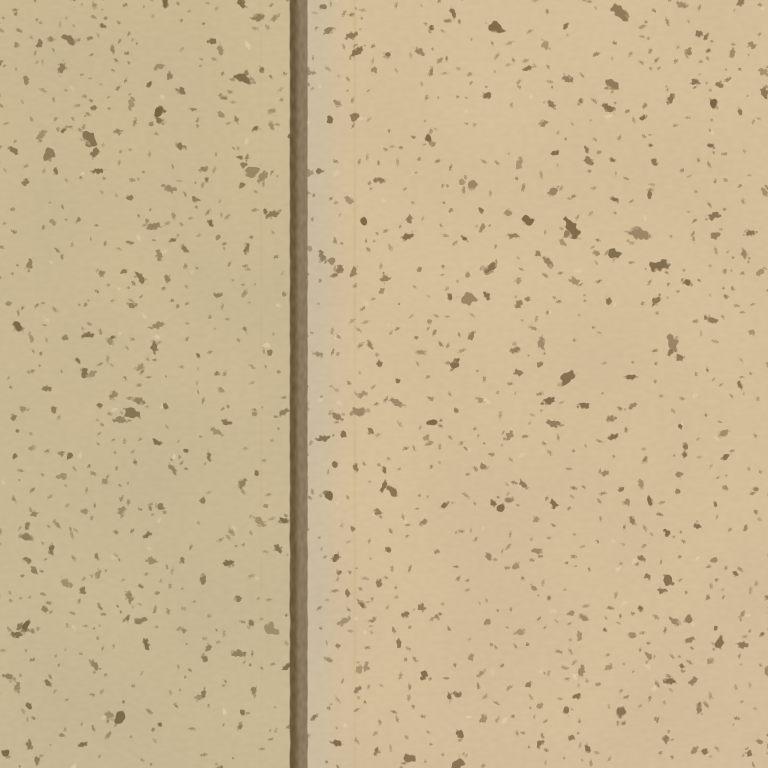
Reproduce this texture procedurally as a Shadertoy shader.

```glsl
const vec3 LEFT_PANEL = vec3(0.785, 0.718, 0.575);
const vec3 RIGHT_PANEL = vec3(0.826, 0.743, 0.602);
const vec3 LIP_COLOR = vec3(0.797, 0.735, 0.622);
const vec3 SEAM_COLOR = vec3(0.77, 0.68, 0.50);
const vec3 GROOVE_DARK = vec3(0.41, 0.35, 0.235);
const vec3 GROOVE_LIGHT = vec3(0.54, 0.475, 0.37);
const vec3 FLECK_COLOR = vec3(0.46, 0.385, 0.265);
const vec3 CHIP_COLOR = vec3(0.90, 0.84, 0.71);

const float GROOVE_LEFT = 0.3775;
const float GROOVE_RIGHT = 0.4005;
const float LEFT_SEAM = 0.340;
const float RIGHT_SEAM = 0.462;
const float SEAM_WIDTH = 0.0018;
const float SOFTNESS = 0.0013;
const float RAGGEDNESS = 0.9;
const float MOTTLE = 0.016;
const float GRAIN = 0.014;

vec2 hash2(vec2 p) {
    vec3 q = fract(p.xyx * vec3(0.1031, 0.1030, 0.0973));
    q += dot(q, q.yzx + 33.33);
    return fract((q.xx + q.yz) * q.zy);
}

float cornerSlope(vec2 cell, vec2 offset) {
    float angle = 6.2832 * hash2(cell + 71.0).x;
    return dot(vec2(cos(angle), sin(angle)), offset);
}

float gradientNoise(vec2 p) {
    vec2 i = floor(p), f = fract(p);
    vec2 u = f * f * f * (f * (f * 6.0 - 15.0) + 10.0);
    vec2 e = vec2(1.0, 0.0);
    float low = mix(cornerSlope(i, f), cornerSlope(i + e, f - e), u.x);
    float high = mix(cornerSlope(i + e.yx, f - e.yx), cornerSlope(i + 1.0, f - 1.0), u.x);
    return mix(low, high, u.y);
}

// Coverage of ragged elongated grains scattered one per cell at most
float flecks(vec2 p, float cells, float density, float radius, float seed) {
    float soft = max(SOFTNESS, 0.7 / iResolution.y);
    float ragged = RAGGEDNESS * gradientNoise(p * 0.75 / radius + seed);
    vec2 home = floor(p * cells);
    float cover = 0.0;
    for (int y = -1; y <= 1; y++)
    for (int x = -1; x <= 1; x++) {
        vec2 cell = home + vec2(x, y);
        vec2 pick = hash2(cell + seed);
        if (pick.x > density) continue;
        vec2 shape = hash2(cell + seed + 19.0);
        vec2 tone = hash2(cell + seed + 53.0);
        vec2 d = p - (cell + hash2(cell + seed + 37.0)) / cells;
        float angle = 3.1416 * pick.y;
        float c = cos(angle), s = sin(angle);
        d = mat2(c, s, -s, c) * d;
        float size = radius * mix(0.65, 1.25, shape.x);
        float stretch = mix(1.0, 2.3, shape.y);
        float dist = (length(d * vec2(1.0 / stretch, 1.0)) / size - 1.0 + ragged) * size;
        float body = 1.0 - smoothstep(-soft, soft, dist);
        cover = max(cover, body * mix(0.5, 1.0, tone.x));
    }
    return cover;
}

float line(float x, float center) {
    float d = (x - center) / SEAM_WIDTH;
    return exp(-d * d);
}

void mainImage(out vec4 fragColor, in vec2 fragCoord) {
    vec2 p = fragCoord / iResolution.y;
    float soft = max(SOFTNESS, 0.7 / iResolution.y);
    float wobble = 0.0012 * gradientNoise(vec2(3.0, p.y * 45.0));
    float x = p.x + wobble;

    // Panels, pale lip beside the groove, and faint seams
    float rightSide = smoothstep(GROOVE_LEFT, GROOVE_RIGHT, x);
    vec3 color = mix(LEFT_PANEL, RIGHT_PANEL, rightSide);
    color += vec3(0.012, 0.006, 0.0) * (p.y - 0.5);
    float lip = rightSide * (1.0 - smoothstep(0.405, RIGHT_SEAM + 0.005, x));
    color = mix(color, LIP_COLOR, lip);
    float seamFade = 0.6 + 0.7 * gradientNoise(vec2(8.0, p.y * 9.0));
    color = mix(color, SEAM_COLOR, 0.5 * seamFade * line(x, RIGHT_SEAM));
    color = mix(color, SEAM_COLOR, 0.3 * seamFade * line(x, LEFT_SEAM));

    // Soft mottling and fine surface grain
    color += MOTTLE * gradientNoise(p * 7.0) * vec3(1.0, 0.9, 0.5);
    color += GRAIN * gradientNoise(p * vec2(90.0, 150.0));

    // Pale chips, then three sizes of dark flecks
    color = mix(color, CHIP_COLOR, 0.6 * flecks(p, 28.0, 0.10, 0.0022, 211.0));
    float small = 0.62 * flecks(p, 62.0, 0.32, 0.0017, 11.0);
    float medium = 0.88 * flecks(p, 34.0, 0.40, 0.0034, 101.0);
    float large = flecks(p, 13.0, 0.26, 0.0056, 307.0);
    color = mix(color, FLECK_COLOR, max(small, max(medium, large)));

    // Groove: shadowed left wall, lighter floor
    float across = (x - GROOVE_LEFT) / (GROOVE_RIGHT - GROOVE_LEFT);
    vec3 groove = mix(GROOVE_DARK, GROOVE_LIGHT, smoothstep(0.2, 0.6, across));
    groove += 0.05 * gradientNoise(p * vec2(220.0, 90.0));
    float inside = smoothstep(-soft, soft, x - GROOVE_LEFT)
                 * smoothstep(-soft, soft, GROOVE_RIGHT - x);
    color = mix(color, groove, inside);

    fragColor = vec4(color, 1.0);
}
```
